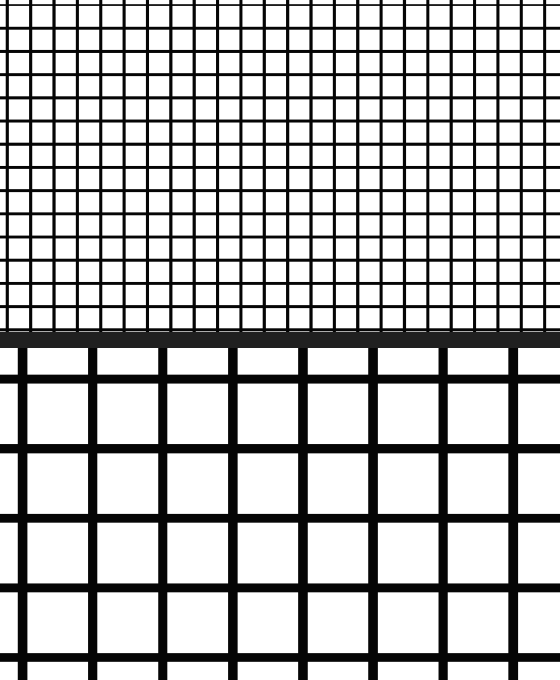
Top: the whole. Bottom: its middle third, enlarged.
This pattern is drawn by a Shadertoy shader. Its source:

```glsl
// Square grid of black lines on white, with slight variation in line weight.

// Lengths are fractions of the canvas width (x) and height (y).
const vec2 PITCH = vec2(0.04172, 0.06987);
const vec2 FIRST_LINE = vec2(0.01302, 0.0066);
const vec2 LINE_WIDTH = vec2(0.0056, 0.0090);
const float TOP_ROW = 14.0;        // index of the uppermost line
const float TOP_WEIGHT = 0.55;     // its width relative to the others
const float WEIGHT_JITTER = 0.08;
const vec3 PAPER = vec3(1.0);
const vec3 INK = vec3(0.02);

float hash(float n) {
    return fract(sin(n * 12.9898) * 43758.5453);
}

// Share of a pixel-wide span covered by a line of the given width.
float lineCoverage(float centerDistance, float width, float pixel) {
    float low = max(centerDistance - 0.5 * pixel, -0.5 * width);
    float high = min(centerDistance + 0.5 * pixel, 0.5 * width);
    return clamp((high - low) / pixel, 0.0, 1.0);
}

void mainImage(out vec4 fragColor, in vec2 fragCoord) {
    vec2 uv = fragCoord / iResolution.xy;
    vec2 pixel = 1.0 / iResolution.xy;

    // Nearest line on each axis
    vec2 cell = (uv - FIRST_LINE) / PITCH;
    vec2 index = floor(cell + 0.5);
    vec2 dist = abs(cell - index) * PITCH;

    // Line weights
    vec2 random = vec2(hash(index.x + 3.0), hash(index.y + 61.0));
    vec2 width = LINE_WIDTH * (1.0 + WEIGHT_JITTER * (random - 0.5));
    if (index.y == TOP_ROW) width.y *= TOP_WEIGHT;

    // Union of both line sets
    float column = lineCoverage(dist.x, width.x, pixel.x);
    float row = lineCoverage(dist.y, width.y, pixel.y);
    float ink = 1.0 - (1.0 - column) * (1.0 - row);

    fragColor = vec4(mix(PAPER, INK, ink), 1.0);
}
```
